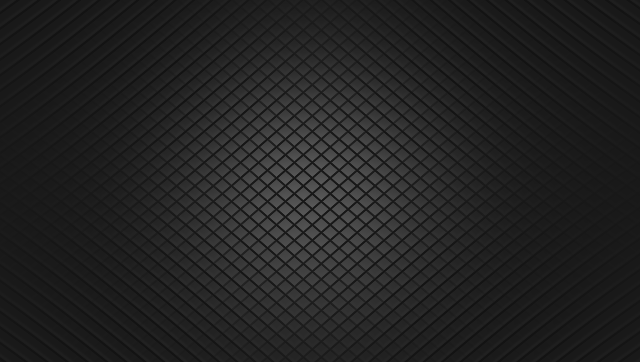
Write a Shadertoy shader that draws this background.

```glsl
const vec2 GLOW_CENTER = vec2(0.488, 0.465); // fraction of the canvas
const float GLOW_RADIUS = 0.35;              // in canvas heights
const float GLOW_STRENGTH = 0.225;
const float BASE_LEVEL = 0.098;
const float GROOVE_LEVEL = 0.07;
const float CELL_SIZE = 0.043;               // vertical pitch, in canvas heights
const float LINE_SLOPE = 0.87;
const float EDGE_BEND = 0.07;                // flattens the lines at the sides
const float GROOVE_HALF_WIDTH = 0.085;       // in cells
const float FADE_LENGTH = 0.55;              // reach of each line family
const float RIDGE_LIGHT = 0.025;
const float TILE_SHADING = 0.16;

// Coverage of the groove along each axis of the lattice
vec2 grooveMask(vec2 cell, float pixel) {
    vec2 edgeDistance = 0.5 - abs(fract(cell) - 0.5);
    return 1.0 - smoothstep(GROOVE_HALF_WIDTH - pixel,
                            GROOVE_HALF_WIDTH + pixel, edgeDistance);
}

// Thin highlight on the upper side of each groove
vec2 ridgeMask(vec2 cell) {
    vec2 offset = fract(cell) - 0.22;
    return exp(-offset * offset * 60.0);
}

void mainImage(out vec4 fragColor, in vec2 fragCoord) {
    vec2 p = (fragCoord - GLOW_CENTER * iResolution.xy) / iResolution.y;

    // Slightly bent diagonal lattice
    float across = p.x * (LINE_SLOPE - EDGE_BEND * p.x * p.x);
    vec2 diagonal = vec2(p.y + across, p.y - across);
    vec2 cell = diagonal / CELL_SIZE;
    float pixel = 0.6 / (iResolution.y * CELL_SIZE);

    // Each line family dies out along its own length
    vec2 along = diagonal.yx / FADE_LENGTH;
    vec2 visibility = exp(-along * along);
    vec2 grooves = grooveMask(cell, pixel) * visibility;
    vec2 ridges = ridgeMask(cell) * visibility;

    // Soft central light on gently shaded tiles
    float glow = exp(-dot(p, p) / (GLOW_RADIUS * GLOW_RADIUS));
    vec2 inTile = fract(cell) - 0.5;
    float shading = 1.0 - TILE_SHADING * (inTile.x + inTile.y);
    float level = BASE_LEVEL + GLOW_STRENGTH * glow * shading;
    level += RIDGE_LIGHT * max(ridges.x, ridges.y) * (1.0 - glow);

    // Dark grooves between the tiles
    float groove = max(grooves.x, grooves.y);
    level = mix(level, GROOVE_LEVEL, groove * 0.9);

    fragColor = vec4(vec3(level), 1.0);
}
```
